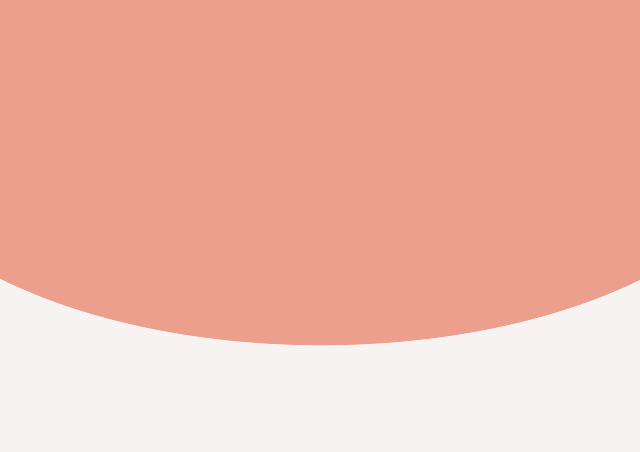
This background is drawn by a Shadertoy shader. Its source:

```glsl
// A broad coral ellipse hanging from the top over a pale warm-white ground.

const vec3 CORAL = vec3(0.929, 0.623, 0.551);
const vec3 PALE = vec3(0.969, 0.953, 0.949);

// Approximate signed distance to an ellipse, negative inside
float ellipseDistance(vec2 p, vec2 center, vec2 radii) {
    vec2 q = (p - center) / radii;
    float len = length(q);
    float slope = length(q / radii);
    return len * (len - 1.0) / max(slope, 1e-4);
}

// Coverage of a shape with an edge one pixel wide
float coverage(float dist, float pixel) {
    return 1.0 - smoothstep(-0.5 * pixel, 0.5 * pixel, dist);
}

void mainImage(out vec4 fragColor, in vec2 fragCoord) {
    // Canvas units: height is 1, width is the aspect ratio
    float aspect = iResolution.x / iResolution.y;
    vec2 p = fragCoord / iResolution.y;
    float pixel = 1.0 / iResolution.y;

    // Ellipse spans past both sides, its lowest point near the middle
    vec2 center = vec2(0.502 * aspect, 0.7454);
    vec2 radii = vec2(0.7135 * aspect, 0.5092);
    float dist = ellipseDistance(p, center, radii);

    vec3 color = mix(PALE, CORAL, coverage(dist, pixel));
    fragColor = vec4(color, 1.0);
}
```
